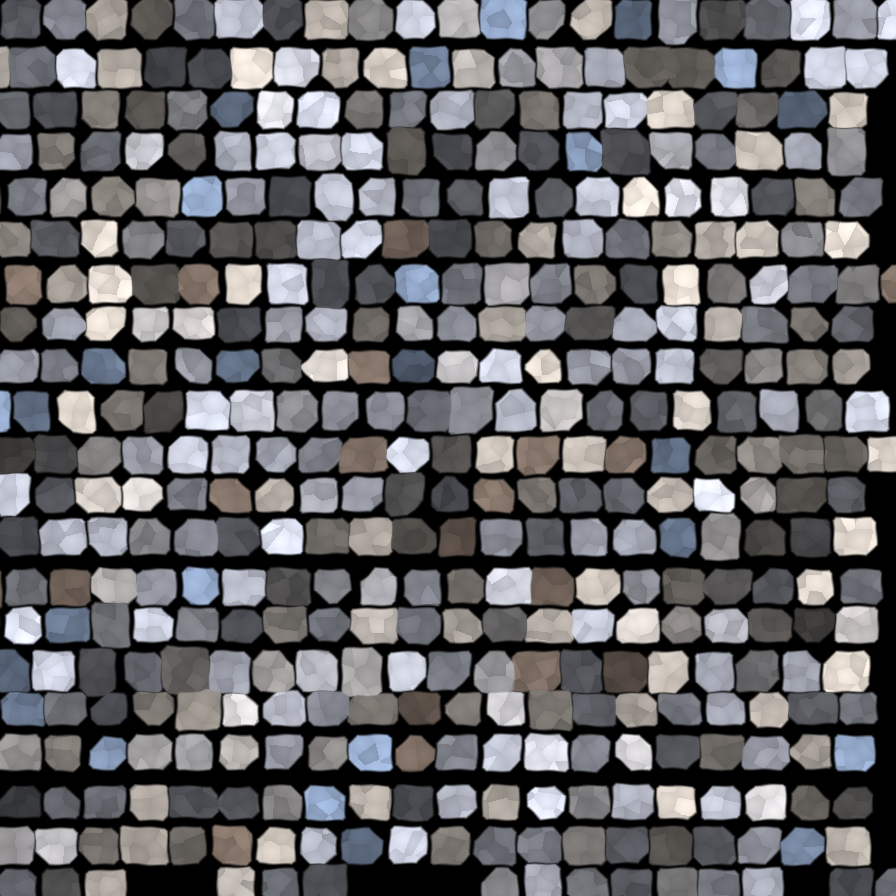
Reproduce this texture procedurally as a WebGL 2 fragment shader.

```glsl
#version 300 es
precision highp float;

#define COLUMNS 20.4
#define ROWS 20.75
#define HALF_WIDTH 0.452
#define HALF_HEIGHT 0.432
#define SIZE_SPREAD 0.10
#define ROW_SHIFT 0.55
#define ROW_JITTER 0.20
#define CORNER_CUT 0.30
#define FACET_SCALE 2.6
#define FACET_CONTRAST 0.11
#define EDGE_SOFTNESS 0.025

uniform vec2 u_resolution;
out vec4 fragColor;

float hash(vec2 p, float seed) {
  vec3 q = fract(vec3(p.xyx + seed * 17.3) * vec3(0.1031, 0.1030, 0.0973));
  q += dot(q, q.yzx + 33.33);
  return fract((q.x + q.y) * q.z);
}

float spread(vec2 p, float seed) { return hash(p, seed) - 0.5; }

// Box with a differently cut corner in each quadrant
float stoneDistance(vec2 p, vec2 halfSize, vec2 id) {
  p.x += p.y * 0.12 * spread(id, 1.0);
  p.y += p.x * 0.10 * spread(id, 2.0);
  float corner = step(0.0, p.x) + 2.0 * step(0.0, p.y);
  float random = hash(id, 3.0 + corner);
  float cut = 0.05 + CORNER_CUT * random * random;
  vec2 d = abs(p) - halfSize;
  float bevel = (d.x + d.y + cut) * 0.7071;
  return max(max(d.x, d.y), bevel);
}

// Flat cellular shading with a slight slope toward each cell centre
float facets(vec2 p) {
  vec2 base = floor(p);
  float nearest = 9.0, shade = 0.0;
  for (int j = -1; j <= 1; j++)
    for (int i = -1; i <= 1; i++) {
      vec2 cell = base + vec2(i, j);
      vec2 site = cell + vec2(hash(cell, 8.0), hash(cell, 9.0));
      float d = distance(p, site);
      if (d < nearest) {
        nearest = d;
        shade = spread(cell, 10.0);
      }
    }
  return shade + 0.5 * (0.45 - nearest);
}

// Grey stones, some leaning warm or cool, a few strongly tinted
vec3 stoneColor(vec2 id) {
  float patchTone = 0.07 * sin(id.x * 0.9 + 2.0 * sin(id.y * 1.7)) * sin(id.y * 0.8 + id.x * 0.3);
  float grey = 0.28 + 0.59 * pow(hash(id, 11.0), 1.15) + patchTone;
  vec3 warm = vec3(1.04, 0.995, 0.95);
  vec3 cool = vec3(0.97, 0.99, 1.06);
  vec3 tint = mix(warm, cool, smoothstep(0.2, 0.7, hash(id, 12.0)));
  float accent = hash(id, 13.0);
  if (accent < 0.06) {
    tint = vec3(0.86, 0.98, 1.17);
    grey = min(grey, 0.68);
  } else if (accent < 0.11) {
    tint = vec3(1.12, 0.98, 0.89);
    grey = min(grey, 0.46);
  } else if (accent > 0.95) {
    grey = 0.88;
  }
  return grey * tint;
}

bool isMissing(vec2 id) {
  bool pastEnd = id.x > 19.5 && hash(id, 14.0) < 0.75;
  bool lastRow = id.y > 19.5 && hash(id, 15.0) < 0.3;
  return pastEnd || lastRow;
}

void main() {
  vec2 uv = gl_FragCoord.xy / u_resolution;
  vec2 grid = vec2(uv.x, 1.0 - uv.y) * vec2(COLUMNS, ROWS);

  // Slightly uneven outlines
  vec2 wobbly = grid + 0.012 * sin(grid.yx * 9.0 + 2.0 * sin(grid * 5.0));

  float nearest = 9.0, weightSum = 0.0;
  vec3 colorSum = vec3(0.0);
  for (int j = -1; j <= 1; j++) {
    float row = floor(grid.y) + float(j);
    vec2 rowId = vec2(row, 71.0);
    float shift = ROW_SHIFT * spread(rowId, 16.0);
    float rowY = row + 0.5 + ROW_JITTER * spread(rowId, 17.0);
    float rowHeight = HALF_HEIGHT + SIZE_SPREAD * spread(rowId, 18.0);
    float column = floor(grid.x - shift);
    for (int i = -1; i <= 1; i++) {
      vec2 id = vec2(column + float(i), row);
      if (isMissing(id)) continue;
      vec2 center = vec2(id.x + 0.5 + shift + 0.07 * spread(id, 19.0), rowY + 0.04 * spread(id, 20.0));
      vec2 halfSize = vec2(HALF_WIDTH, rowHeight);
      halfSize += SIZE_SPREAD * vec2(spread(id, 21.0), 0.5 * spread(id, 22.0));
      // Now and then a stone grows into its neighbours
      halfSize += vec2(0.07, 0.0) * step(0.88, hash(id, 23.0));
      halfSize += vec2(0.0, 0.10) * step(0.95, hash(id, 24.0));
      float d = stoneDistance(wobbly - center, halfSize, id);
      float weight = exp(-60.0 * d);
      colorSum += stoneColor(id) * weight;
      weightSum += weight;
      nearest = min(nearest, d);
    }
  }

  // Shade the stones and leave black joints
  vec3 color = colorSum / max(weightSum, 1e-20);
  color *= 1.0 + 2.0 * FACET_CONTRAST * facets(grid * FACET_SCALE);
  float soft = EDGE_SOFTNESS + 0.7 * ROWS / u_resolution.y;
  color *= 1.0 - smoothstep(-soft, soft, nearest);
  fragColor = vec4(clamp(color, 0.0, 1.0), 1.0);
}
```
